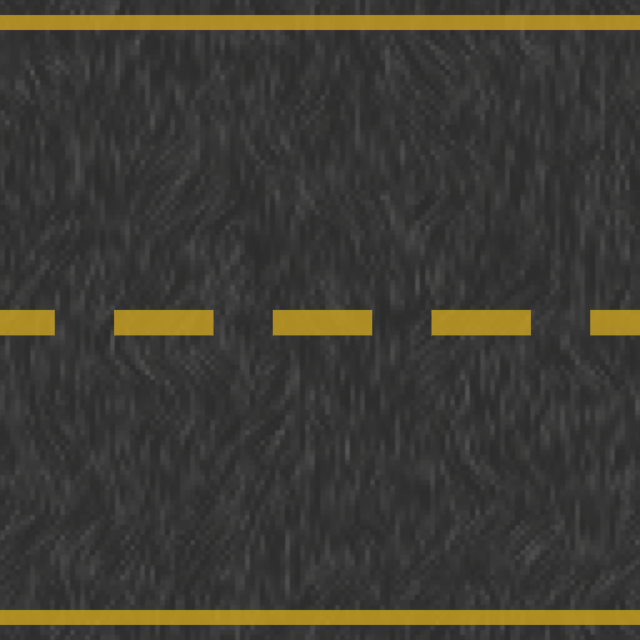
A three.js fragment shader for this texture:

```glsl
// Asphalt road seen from above: two solid yellow edge lines and a dashed centre line.
// The asphalt is a coarse grid of hashed grains, smeared into short leaning streaks;
// the paint is drawn with box distances and lets a little of the grain show through.

varying vec2 vUv;

// Colours
const vec3 ASPHALT = vec3(0.213, 0.211, 0.210);
const vec3 PAINT = vec3(0.685, 0.555, 0.148);

// Edge lines
const float EDGE_INSET = 0.0352;
const float EDGE_HALF_WIDTH = 0.0117;

// Centre dashes
const vec2 DASH_CENTRE = vec2(0.5039, 0.4958);
const vec2 DASH_HALF_SIZE = vec2(0.0777, 0.0199);
const float DASH_PERIOD = 0.248;

// Grain
const float GRAIN_CELLS = 128.0;
const float GRAIN_CONTRAST = 0.024;
const float GRAIN_SKEW = 0.18;
const float PAINT_GRAIN = 0.22;
const float LEAN_CELLS = 12.0;
const float LEAN_MAX = 0.9;
const float STREAK_SPREAD = 4.0;
const float STREAK_NORM = 0.457;
const float CELL_SOFTNESS = 0.3;

const float EDGE_SOFTNESS = 0.0012;

float hash(vec2 p) {
  vec3 q = fract(vec3(p.xyx) * 0.1031);
  q += dot(q, q.yzx + 33.33);
  return fract((q.x + q.y) * q.z);
}

// Smooth noise that wraps after the given number of cells
float wrappedNoise(vec2 p, float cells) {
  vec2 i = floor(p);
  vec2 f = smoothstep(0.0, 1.0, p - i);
  vec2 a = mod(i, cells);
  vec2 b = mod(i + 1.0, cells);
  return mix(mix(hash(a), hash(vec2(b.x, a.y)), f.x),
             mix(hash(vec2(a.x, b.y)), hash(b), f.x), f.y);
}

// One grain cell: hashes averaged along a near-vertical leaning line
float streak(vec2 cell) {
  vec2 region = cell / GRAIN_CELLS * LEAN_CELLS;
  float lean = (wrappedNoise(region, LEAN_CELLS) * 2.0 - 1.0) * LEAN_MAX;
  float sum = 0.0;
  for (int i = -3; i <= 3; i++) {
    float k = float(i);
    vec2 tap = cell + vec2(floor(k * lean + 0.5), k);
    sum += (hash(mod(tap, GRAIN_CELLS) + 17.0) - 0.5) * exp(-k * k / STREAK_SPREAD);
  }
  return sum / STREAK_NORM;
}

// Blend neighbouring cells across softened borders; brighten the rare light flecks
float grain(vec2 uv) {
  vec2 p = uv * GRAIN_CELLS - 0.5;
  vec2 i = floor(p);
  vec2 f = smoothstep(0.5 - CELL_SOFTNESS, 0.5 + CELL_SOFTNESS, p - i);
  float low = mix(streak(i), streak(i + vec2(1.0, 0.0)), f.x);
  float high = mix(streak(i + vec2(0.0, 1.0)), streak(i + 1.0), f.x);
  float g = mix(low, high, f.y);
  return g + GRAIN_SKEW * (g * g - 1.0);
}

float boxDistance(vec2 p, vec2 halfSize) {
  vec2 d = abs(p) - halfSize;
  return max(d.x, d.y);
}

void main() {
  // Solid lines, mirrored about the middle
  float edgeLines = abs(abs(vUv.y - 0.5) - (0.5 - EDGE_INSET)) - EDGE_HALF_WIDTH;

  // Dashes repeated along the road
  vec2 dash = vUv - DASH_CENTRE;
  dash.x = (fract(dash.x / DASH_PERIOD + 0.5) - 0.5) * DASH_PERIOD;
  float dashes = boxDistance(dash, DASH_HALF_SIZE);

  float paintMask = 1.0 - smoothstep(-EDGE_SOFTNESS, EDGE_SOFTNESS, min(edgeLines, dashes));

  // Asphalt with paint on top
  float g = grain(vUv) * GRAIN_CONTRAST;
  vec3 colour = mix(ASPHALT + g, PAINT + g * PAINT_GRAIN, paintMask);
  gl_FragColor = vec4(colour, 1.0);
}
```
